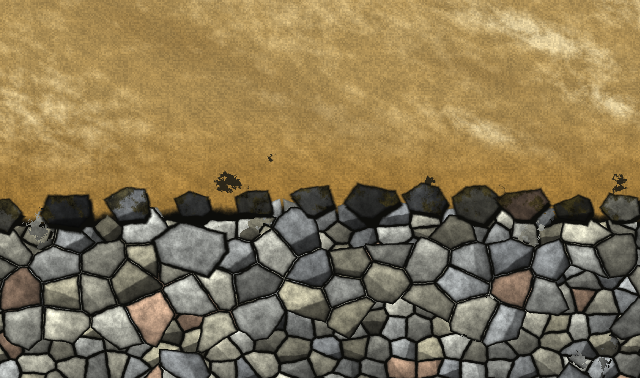
Give the GLSL for this texture, as a WebGL 1 fragment shader.

```glsl
precision highp float;
// Golden rippled sand above a bank of broken grey stones, with a dark weedy row between.
uniform vec2 u_resolution;

#define SMALL_STONES 16.0
#define BIG_STONES 10.2
#define GAP 0.045
#define ROW_START 0.177
#define ROW_STEP 0.1465
#define ROW_SIZE vec2(0.062, 0.045)
#define LIGHT vec2(-0.45, 0.89)
#define SAND_WET vec3(0.62, 0.47, 0.22)
#define SAND_DRY vec3(0.69, 0.57, 0.34)
#define SAND_PALE vec3(0.87, 0.80, 0.62)
#define SAND_BROWN vec3(0.53, 0.42, 0.23)
#define SHADOW vec3(0.05, 0.05, 0.04)

vec2 hash2(vec2 p) {
  return fract(sin(vec2(dot(p, vec2(127.1, 311.7)), dot(p, vec2(269.5, 183.3)))) * 4375.85);
}

// Layered, rotated sines, roughly -1 to 1
float ripple(vec2 p) {
  float sum = 0.0, amp = 0.6;
  for (int i = 0; i < 6; i++) {
    sum += amp * sin(p.x + 1.6 * sin(p.y * 0.7)) * sin(p.y + 1.3 * sin(p.x * 0.6 + 1.0));
    p = mat2(1.5, 1.2, -1.2, 1.5) * p + vec2(2.3, 5.1);
    amp *= 0.66;
  }
  return sum;
}

// Soft streak lying along the slope of the sand
float glow(vec2 p, vec2 centre, vec2 size) {
  vec2 d = mat2(0.93, 0.36, -0.36, 0.93) * (p - centre) / size;
  return exp(-dot(d, d));
}

// Cellular noise: distance to the cell border, cell id and offset from its seed
float cells(vec2 p, out vec2 id, out vec2 off) {
  vec2 g = floor(p), f = p - g, near = vec2(0.0);
  float best = 9.0, edge = 9.0;
  id = g;
  for (int j = -1; j <= 1; j++) for (int i = -1; i <= 1; i++) {
    vec2 c = vec2(float(i), float(j));
    vec2 r = c + 0.1 + 0.8 * hash2(g + c) - f;
    float d = dot(r, r);
    if (d < best) { best = d; near = r; id = g + c; }
  }
  for (int j = -2; j <= 2; j++) for (int i = -2; i <= 2; i++) {
    vec2 c = id + vec2(float(i), float(j));
    vec2 r = c - g + 0.1 + 0.8 * hash2(c) - f;
    vec2 diff = r - near;
    if (dot(diff, diff) > 0.0001) edge = min(edge, dot(0.5 * (near + r), normalize(diff)));
  }
  off = -near;
  return edge;
}

// Irregular six-sided rock of unit size, negative inside
float boulder(vec2 d, float seed) {
  float m = -1.0;
  for (int k = 0; k < 6; k++) {
    vec2 h = hash2(vec2(float(k), seed));
    float a = (float(k) + 0.7 * h.x) * 1.047;
    m = max(m, dot(d, vec2(cos(a), sin(a))) - 0.72 - 0.32 * h.y);
  }
  return m;
}

float shoreHeight(float x) {
  return 0.44 + 0.027 * sin(3.1416 * (x - ROW_START) / (10.0 * ROW_STEP));
}

// Lit faces, tint and worn surface of one stone
vec3 stone(vec2 h, vec2 off, float edge, float wear) {
  float a = 44.0 * h.x;
  vec2 n = vec2(cos(a), sin(a));
  float face = smoothstep(0.0, 0.07, dot(off, n) - 0.1);
  float tone = mix(0.36, 0.67, h.y) * (1.0 + 0.4 * dot(off, LIGHT));
  tone *= 1.0 + face * (0.32 * dot(n, LIGHT) - 0.16);
  tone *= 1.0 + 0.22 * wear;
  tone *= mix(0.55, 1.0, smoothstep(0.0, 0.16, edge));
  vec3 tint = mix(vec3(0.95, 0.98, 1.0), vec3(1.05, 1.02, 0.86), fract(h.x * 7.3));
  tint = mix(tint, vec3(1.12, 0.93, 0.78), step(0.93, fract(h.x * 13.7)));
  return tone * tint;
}

vec3 sand(vec2 p, float grain) {
  vec2 q = vec2(dot(p, vec2(0.93, -0.36)), dot(p, vec2(0.36, 0.93)));
  float wave = ripple(q * vec2(4.0, 11.0)), mottle = ripple(q * vec2(32.0, 48.0) + 4.0);
  vec3 col = mix(SAND_WET, SAND_DRY, smoothstep(0.46, 0.76, p.y));
  float brown = glow(p, vec2(0.46, 0.9), vec2(0.3, 0.07)) + glow(p, vec2(0.86, 0.69), vec2(0.25, 0.06))
    + glow(p, vec2(1.24, 0.82), vec2(0.22, 0.045)) + glow(p, vec2(1.42, 0.63), vec2(0.2, 0.04));
  float pale = glow(p, vec2(1.44, 0.9), vec2(0.22, 0.035)) + glow(p, vec2(1.6, 0.74), vec2(0.14, 0.035))
    + 0.7 * glow(p, vec2(1.27, 0.66), vec2(0.13, 0.025)) + 0.5 * glow(p, vec2(0.12, 0.69), vec2(0.25, 0.12))
    + 0.6 * glow(p, vec2(1.65, 0.98), vec2(0.12, 0.05));
  col = mix(col, SAND_BROWN, clamp(brown * (0.5 + 0.3 * mottle) - 0.22 * wave, 0.0, 0.7));
  float dry = smoothstep(0.46, 0.8, p.y);
  col = mix(col, SAND_PALE, clamp(pale * (0.65 + 0.5 * mottle) + dry * (0.25 * wave + 0.2 * mottle), 0.0, 0.85));
  return col * (1.0 + 0.09 * mottle + 0.17 * (grain - 0.5));
}

void main() {
  vec2 p = gl_FragCoord.xy / u_resolution.y;
  float grain = hash2(floor(p * 240.0)).x;
  float wear = ripple(p * 65.0) + 0.5 * (grain - 0.5);
  vec2 rough = p + 0.003 * vec2(ripple(p * 38.0), ripple(p.yx * 38.0 + 7.0));
  float shore = shoreHeight(p.x);
  vec3 col = sand(p, grain);

  // Weed scattered on the wet sand
  float weed = glow(p, vec2(0.72, 0.59), vec2(0.03)) + 1.5 * glow(p, vec2(0.61, 0.52), vec2(0.04, 0.025))
    + 1.8 * glow(p, vec2(1.637, 0.515), vec2(0.04, 0.025)) + glow(p, vec2(1.14, 0.525), vec2(0.025));
  weed += 0.7 * exp(-pow((p.y - shore - 0.035) / 0.035, 2.0)) * (0.6 + ripple(p * 9.0));
  col = mix(col, SHADOW * 1.8, 0.85 * smoothstep(0.75, 1.05, weed * (0.65 + 0.9 * ripple(p * 85.0))));
  col = mix(col, SHADOW, smoothstep(0.0, -0.03, p.y - shore + 0.012 * ripple(p * 24.0)));

  // Small stones fill the bank, large ones lie over them
  for (int layer = 0; layer < 2; layer++) {
    float big = float(layer), scale = mix(SMALL_STONES, BIG_STONES, big);
    vec2 id, off;
    float edge = cells(rough * scale * vec2(0.92, 1.08) + 17.0 * big, id, off);
    vec2 h = hash2(id + 31.0);
    float height = p.y - off.y / (scale * 1.08);
    float present = step(height, shore - 0.025 - 0.02 * big);
    present *= mix(1.0, step(fract(h.x * 5.7), 0.08 + 0.84 * smoothstep(0.03, 0.24, height)), big);
    col = mix(col, SHADOW, present * big * smoothstep(-0.01, 0.02, edge));
    col = mix(col, stone(h, off, edge, wear), present * smoothstep(GAP - 0.02, GAP + 0.035, edge));
  }

  // Broad pale slab
  vec2 d = (rough - vec2(0.504, 0.347)) / vec2(0.096, 0.062);
  float slab = boulder(d, 3.0);
  col = mix(col, SHADOW, smoothstep(0.15, 0.06, slab));
  col = mix(col, stone(vec2(0.31, 0.7), d * 0.4, -slab, wear), smoothstep(0.03, -0.04, slab));

  // Dark, weedy boulders along the shore
  for (int i = -1; i <= 11; i++) {
    float k = float(i), arch = sin(0.31416 * k);
    vec2 h = hash2(vec2(k, 8.0));
    vec2 centre = vec2(ROW_START + ROW_STEP * k + 0.073 * arch, 0.442 + 0.028 * arch + 0.014 * (h.y - 0.5));
    d = (rough - centre) / (ROW_SIZE * (0.8 + 0.35 * h.x));
    float rock = boulder(d, k + 20.0);
    float under = boulder(d + vec2(-0.08, 0.22), k + 20.0);
    col = mix(col, SHADOW, smoothstep(0.12, -0.04, min(rock, under)));
    vec3 wet = stone(h, d * 0.4, -rock, wear) * mix(0.3, 0.8, h.y * h.y);
    float moss = smoothstep(-0.1, 0.5, ripple(p * 42.0) + 0.5 * d.y);
    wet = mix(wet, vec3(0.16, 0.14, 0.06) * (1.0 + 0.7 * wear), 0.75 * moss);
    col = mix(col, wet, smoothstep(0.02, -0.06, rock));
  }
  gl_FragColor = vec4(clamp(col, 0.0, 1.0), 1.0);
}
```
